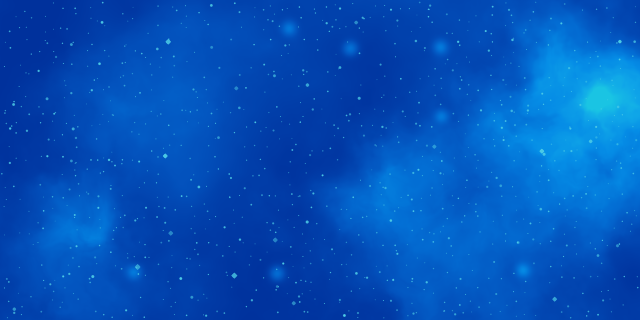
Give the GLSL for this background, as a WebGL 2 fragment shader.

```glsl
#version 300 es
precision highp float;

uniform vec2 u_resolution;
out vec4 fragColor;

// Colours from empty sky to the brightest gas
const int STOPS = 6;
const vec3 SKY_RAMP[STOPS] = vec3[](
    vec3(0.00, 0.19, 0.61), vec3(0.01, 0.32, 0.74), vec3(0.01, 0.43, 0.83),
    vec3(0.02, 0.55, 0.90), vec3(0.06, 0.65, 0.91), vec3(0.10, 0.77, 0.89));
const vec3 STAR_COLOR = vec3(0.30, 0.80, 0.90);

// Clouds: centre x, centre y, radius, strength
const int CLOUDS = 11;
const vec4 CLOUD[CLOUDS] = vec4[](
    vec4(1.80, 0.58, 0.36, 0.30), vec4(1.80, 0.64, 0.20, 0.26),
    vec4(1.70, 0.76, 0.09, 0.20), vec4(1.97, 0.66, 0.14, 0.18),
    vec4(1.86, 0.68, 0.04, 0.28), vec4(1.40, 0.20, 0.36, 0.20),
    vec4(1.25, 0.40, 0.14, 0.34), vec4(0.20, 0.20, 0.30, 0.20),
    vec4(0.27, 0.32, 0.11, 0.38), vec4(0.43, 0.67, 0.20, 0.17),
    vec4(0.68, 0.85, 0.20, 0.08));

const float CLOUD_WARP = 1.5;
const float CLOUD_SCALE = 5.0;
const float HAZE_SCALE = 2.2;
const float HAZE_STRENGTH = 0.32;
const float GLOW_RADIUS = 0.022;
const float GLOW_STRENGTH = 0.34;

// Star layers: cells per unit, share of filled cells, least and greatest radius
const int LAYERS = 4;
const vec4 STAR_LAYER[LAYERS] = vec4[](
    vec4(27.0, 0.50, 0.0010, 0.0026), vec4(19.0, 0.38, 0.0018, 0.0034),
    vec4(11.0, 0.30, 0.0030, 0.0048), vec4(5.0, 0.30, 0.0055, 0.0100));

float hash(vec2 p) {
    return fract(sin(dot(p, vec2(127.1, 311.7))) * 43758.5453);
}

vec2 hash2(vec2 p) {
    return vec2(hash(p), hash(p + 37.3));
}

float noise(vec2 p) {
    vec2 i = floor(p), f = fract(p);
    f = f * f * (3.0 - 2.0 * f);
    return mix(mix(hash(i), hash(i + vec2(1, 0)), f.x),
               mix(hash(i + vec2(0, 1)), hash(i + vec2(1, 1)), f.x), f.y);
}

float fbm(vec2 p) {
    const mat2 TURN = mat2(1.6, 1.2, -1.2, 1.6);
    float sum = 0.0, amplitude = 0.5;
    for (int i = 0; i < 5; i++) {
        sum += amplitude * noise(p);
        p = TURN * p + 5.7;
        amplitude *= 0.5;
    }
    return sum;
}

// Gas density: broad haze plus ragged clouds
float nebula(vec2 p) {
    vec2 q = p * CLOUD_SCALE;
    vec2 warp = vec2(fbm(q), fbm(q + 19.4)) - 0.48;
    float gas = 0.0;
    for (int i = 0; i < CLOUDS; i++) {
        vec2 d = (p - CLOUD[i].xy) / CLOUD[i].z + CLOUD_WARP * warp;
        gas += CLOUD[i].w * exp(-dot(d, d));
    }
    float wisps = 0.45 + 1.15 * fbm(q * 1.5 + 2.0 * warp + 8.1);
    float haze = HAZE_STRENGTH * max(fbm(p * HAZE_SCALE + 3.7) - 0.29, 0.0);
    return gas * wisps + haze;
}

// Soft halos, one at most per cell
float glows(vec2 p) {
    vec2 cell = floor(p * 4.0);
    vec2 center = (cell + 0.3 + 0.4 * hash2(cell + 71.0)) / 4.0;
    float d = length(p - center) / GLOW_RADIUS;
    return GLOW_STRENGTH * step(hash(cell + 53.0), 0.3) * exp(-d * d);
}

// Scattered specks; the largest lean towards a diamond shape
float stars(vec2 p, vec4 layer, float seed, float pixel) {
    vec2 cell = floor(p * layer.x);
    vec2 id = cell + seed;
    vec2 center = (cell + 0.15 + 0.7 * hash2(id)) / layer.x;
    vec2 d = abs(p - center);
    float size = hash(id + 11.9);
    float radius = mix(layer.z, layer.w, size * size);
    float dist = mix(length(d), d.x + d.y, smoothstep(0.004, 0.008, radius) * 0.7);
    float disc = 1.0 - smoothstep(radius - 0.7 * pixel, radius + 0.7 * pixel, dist);
    float brightness = mix(0.45, 1.0, hash(id + 23.1));
    return disc * brightness * step(hash(id + 5.3), layer.y);
}

vec3 skyColor(float density) {
    float t = clamp(density, 0.0, 1.0) * float(STOPS - 1);
    vec3 color = SKY_RAMP[0];
    for (int i = 1; i < STOPS; i++)
        color = mix(color, SKY_RAMP[i], clamp(t - float(i - 1), 0.0, 1.0));
    return color;
}

void main() {
    vec2 p = gl_FragCoord.xy / u_resolution.y;
    float pixel = 1.0 / u_resolution.y;
    vec3 color = skyColor(nebula(p) + glows(p));
    for (int i = 0; i < LAYERS; i++)
        color = mix(color, STAR_COLOR, stars(p, STAR_LAYER[i], 17.0 * float(i + 1), pixel));
    fragColor = vec4(color, 1.0);
}
```
